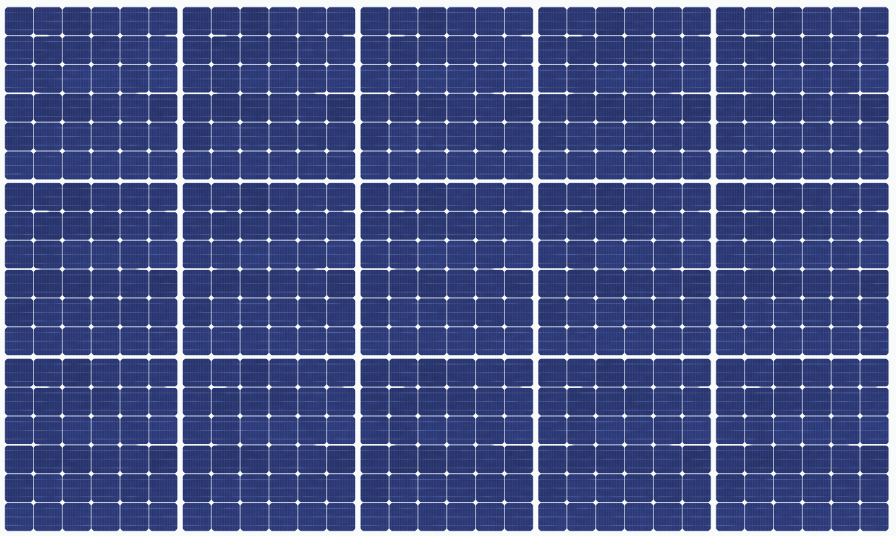
Give the GLSL for this pattern, as a Shadertoy shader.

```glsl
// Rows of blue solar panels, each a grid of cells with fingers, busbars and white corner diamonds.
#define PANELS vec2(5.0, 3.0)          // panels across and down
#define PITCH vec2(0.3317, 0.3279)     // panel spacing, in canvas heights
#define FIRST_CENTRE vec2(0.1701)      // centre of the lower left panel
#define PANEL_SIZE 0.3229
#define CELLS 6.0                      // cells along a panel side
#define LINE_HALF 0.0010               // half width of the lines between cells
#define DIAMOND 0.0054                 // reach of the white corner diamonds
#define FINGERS 11.0                   // fine vertical stripes per cell
#define CELL_BLUE vec3(0.160, 0.210, 0.445)
#define FINGER_BLUE vec3(0.235, 0.285, 0.500)
#define LINE_BLUE vec3(0.74, 0.78, 0.86)
#define BACKING vec3(0.975, 0.985, 0.985)

float hash(vec2 p) {
    vec3 h = fract(vec3(p.xyx) * 0.1031);
    h += dot(h, h.yzx + 33.33);
    return fract((h.x + h.y) * h.z);
}

float noise(vec2 p) {
    vec2 i = floor(p), f = fract(p);
    f = f * f * (3.0 - 2.0 * f);
    return mix(mix(hash(i), hash(i + vec2(1, 0)), f.x),
               mix(hash(i + vec2(0, 1)), hash(i + vec2(1, 1)), f.x), f.y);
}

// Share of a pixel covered by a band around d = 0
float band(float d, float halfWidth, float px) {
    float overlap = min(d + 0.5 * px, halfWidth) - max(d - 0.5 * px, -halfWidth);
    return clamp(overlap / px, 0.0, 1.0);
}

// Share of a pixel inside a signed distance
float inside(float d, float px) {
    return clamp(0.5 - d / px, 0.0, 1.0);
}

// Silicon surface: row tone, fingers and broken busbars
vec3 cellSurface(vec2 grid, vec2 panel, float px) {
    vec2 cell = clamp(floor(grid), 0.0, CELLS - 1.0);
    vec2 f = grid - cell;
    float cellSize = PANEL_SIZE / CELLS;

    float rowTone = 0.035 * cos((cell.y - 0.2) * 2.1);
    float tone = 1.0 + rowTone + 0.07 * (hash(cell + 7.0) - 0.5);
    tone += 0.025 * (hash(panel + 31.0) - 0.5);
    tone += 0.09 * (noise(grid * vec2(5.0, 9.0) + panel * 17.0) - 0.5);

    // Fingers fade out when they become finer than the pixels
    float fade = 1.0 - smoothstep(0.5, 1.2, px * FINGERS / cellSize);
    float finger = 0.5 + 0.5 * cos(6.28319 * FINGERS * f.x) * fade;
    vec3 col = mix(CELL_BLUE, FINGER_BLUE, 0.5 * finger * finger);

    // Three busbars, each stronger or weaker along its length
    for (int i = 0; i < 3; i++) {
        float height = 0.2 + 0.3 * float(i);
        float bar = band((f.y - height) * cellSize, 0.0007, px);
        float wear = noise(vec2(grid.x * 2.5, cell.y * 3.0 + float(i)) + 11.0);
        col = mix(col, vec3(0.40, 0.46, 0.66), bar * mix(0.12, 0.75, wear));
    }
    return col * tone;
}

// Ribbon ends that brighten two of the horizontal lines
float ribbon(vec2 grid) {
    float line = floor(grid.y + 0.5);
    float upper = step(abs(line - 5.0), 0.1);
    float middle = step(abs(line - 3.0), 0.1);
    float upperSpan = smoothstep(0.85, 0.95, grid.x) * (1.0 - smoothstep(1.45, 1.6, grid.x))
                    + smoothstep(5.5, 5.65, grid.x);
    float middleSpan = 1.0 - smoothstep(1.1, 1.3, grid.x) + smoothstep(4.5, 4.7, grid.x);
    return upper * upperSpan + middle * middleSpan;
}

void mainImage(out vec4 fragColor, in vec2 fragCoord) {
    float px = 1.0 / iResolution.y;
    vec2 p = fragCoord * px;

    // Nearest panel, and the position within its cell grid
    vec2 panel = clamp(floor((p - FIRST_CENTRE) / PITCH + 0.5), vec2(0.0), PANELS - 1.0);
    vec2 q = p - FIRST_CENTRE - panel * PITCH;
    vec2 grid = (q / PANEL_SIZE + 0.5) * CELLS;
    vec2 edge = (fract(grid + 0.5) - 0.5) * PANEL_SIZE / CELLS;

    vec3 col = cellSurface(grid, panel, px);

    // Lines between cells
    float bright = ribbon(grid);
    float across = band(edge.y, LINE_HALF * (1.0 + 0.5 * bright), px);
    col = mix(col, LINE_BLUE, 0.85 * band(edge.x, LINE_HALF * 0.9, px));
    col = mix(col, mix(LINE_BLUE, BACKING, bright), across);

    // Corner diamonds, then the backing between panels
    float diamond = (abs(edge.x) + abs(edge.y) - DIAMOND) * 0.7071;
    col = mix(col, BACKING, inside(diamond, px));
    vec2 border = abs(q) - 0.5 * PANEL_SIZE;
    col = mix(BACKING, col, inside(max(border.x, border.y), px));

    fragColor = vec4(col, 1.0);
}
```
